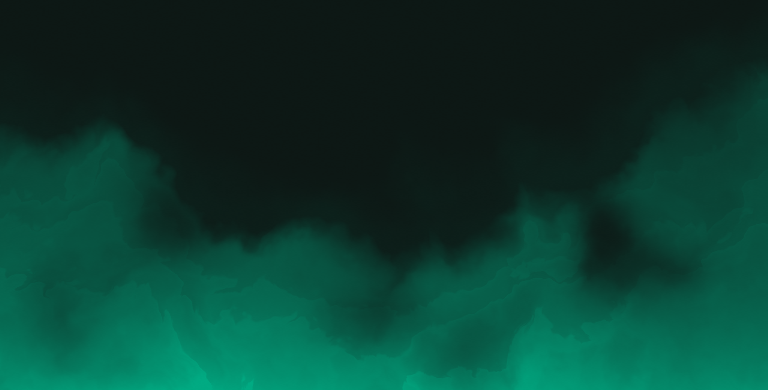
A WebGL 2 fragment shader for this background:

```glsl
#version 300 es
precision highp float;
// Emerald smoke billowing up from the lower edge into a near-black green sky.

uniform vec2 u_resolution;
out vec4 fragColor;

const vec3 NIGHT = vec3(0.051, 0.093, 0.081);
const vec3 EMERALD = vec3(0.005, 0.64, 0.49);

// Height of the smoke at even steps from left to right
const float CREST[17] = float[17](
  0.71, 0.68, 0.70, 0.62, 0.48, 0.44, 0.43, 0.41, 0.38,
  0.45, 0.50, 0.57, 0.56, 0.62, 0.74, 0.80, 0.83);

float hash(vec2 p) {
  vec3 q = fract(vec3(p.xyx) * 0.1031);
  q += dot(q, q.yzx + 33.33);
  return fract((q.x + q.y) * q.z);
}

float noise(vec2 p) {
  vec2 i = floor(p);
  vec2 f = fract(p);
  f = f * f * f * (f * (f * 6.0 - 15.0) + 10.0);
  return mix(mix(hash(i), hash(i + vec2(1, 0)), f.x),
             mix(hash(i + vec2(0, 1)), hash(i + vec2(1, 1)), f.x), f.y);
}

// Layered noise centred on zero
float fbm(vec2 p) {
  float sum = 0.0;
  float gain = 0.5;
  for (int i = 0; i < 5; i++) {
    sum += gain * (noise(p) - 0.5);
    p = mat2(1.6, 1.2, -1.2, 1.6) * p + 7.3;
    gain *= 0.5;
  }
  return sum;
}

// Rounded lobes with sharp creases between them
float billow(vec2 p) {
  float sum = 0.0;
  float gain = 0.5;
  for (int i = 0; i < 4; i++) {
    sum += gain * abs(2.0 * noise(p) - 1.0);
    p = mat2(1.6, 1.2, -1.2, 1.6) * p + 3.7;
    gain *= 0.5;
  }
  return sum;
}

float crestHeight(float x) {
  float s = clamp(x, 0.0, 0.9999) * 16.0;
  int i = int(s);
  return mix(CREST[i], CREST[i + 1], smoothstep(0.0, 1.0, fract(s)));
}

// Soft ellipse, 1 at its centre
float blob(vec2 p, vec2 centre, vec2 radius) {
  vec2 d = (p - centre) / radius;
  return exp(-dot(d, d));
}

// Curling edge: a bright rim on the inside that fades with depth
float rim(float depth, float fade) {
  return smoothstep(-0.004, 0.012, depth) * exp(-max(depth, 0.0) / fade);
}

// Hollows where the night shows through the smoke
float hollows(vec2 p) {
  float h = 0.75 * blob(p, vec2(0.215, 0.45), vec2(0.055, 0.10));
  h += 0.85 * blob(p, vec2(0.785, 0.40), vec2(0.040, 0.15));
  h += 0.60 * blob(p, vec2(0.85, 0.30), vec2(0.060, 0.08));
  h += 0.50 * blob(p, vec2(0.475, 0.22), vec2(0.060, 0.09));
  h += 0.30 * blob(p, vec2(0.60, 0.12), vec2(0.045, 0.10));
  h += 0.22 * blob(p, vec2(0.10, 0.15), vec2(0.045, 0.12));
  h += 0.42 * blob(p, vec2(0.91, 0.74), vec2(0.10, 0.17));
  return min(h, 0.92);
}

// Light rising from below, with brighter pools along the lower edge
float glow(vec2 p) {
  float light = 0.33 + 0.58 * exp(-4.4 * max(p.y, 0.0));
  light += 0.14 * blob(p, vec2(0.25, 0.02), vec2(0.14, 0.16));
  light += 0.08 * blob(p, vec2(0.67, 0.0), vec2(0.06, 0.10));
  light += 0.07 * blob(p, vec2(0.0, 0.05), vec2(0.06, 0.20));
  return light;
}

void main() {
  vec2 uv = gl_FragCoord.xy / u_resolution;
  vec2 p = vec2(uv.x * u_resolution.x / u_resolution.y, uv.y);

  // Bend the space so that every outline curls
  vec2 curl = vec2(fbm(p * 5.0 + 11.0), fbm(p * 5.0 + 29.0));
  vec2 bent = uv + curl * vec2(0.09, 0.16);
  float lobes = billow(p * 5.0 + curl * 1.5) - 0.25;

  // Body of the smoke and the thin haze above it
  float depth = crestHeight(bent.x) - bent.y + 0.07 * lobes;
  float softness = mix(0.05, 0.17, noise(p * 3.0 + 5.0));
  float body = smoothstep(-0.02, softness, depth);
  float haze = 0.07 * smoothstep(-0.20, 0.08, depth + 0.2 * curl.x);

  // Folds stacked one below another
  float folds = 0.0;
  for (int i = 0; i < 4; i++) {
    float k = float(i);
    float ripple = billow(p * (3.5 + k) + curl * 2.0 + k * 17.0) - 0.25;
    folds += rim(depth - 0.02 - 0.14 * k + 0.22 * ripple, 0.09);
  }

  float shade = 0.90 + 0.13 * folds + 0.35 * fbm(p * 4.0 + curl * 2.0);
  float density = max(body * (1.0 - hollows(bent)) * shade, 0.0);
  float amount = max(density * glow(uv), haze * (1.0 - body * 0.5));

  vec3 colour = mix(NIGHT, EMERALD, clamp(amount, 0.0, 1.05));
  colour += (hash(floor(uv * 512.0)) - 0.5) * 0.004;
  fragColor = vec4(colour, 1.0);
}
```
